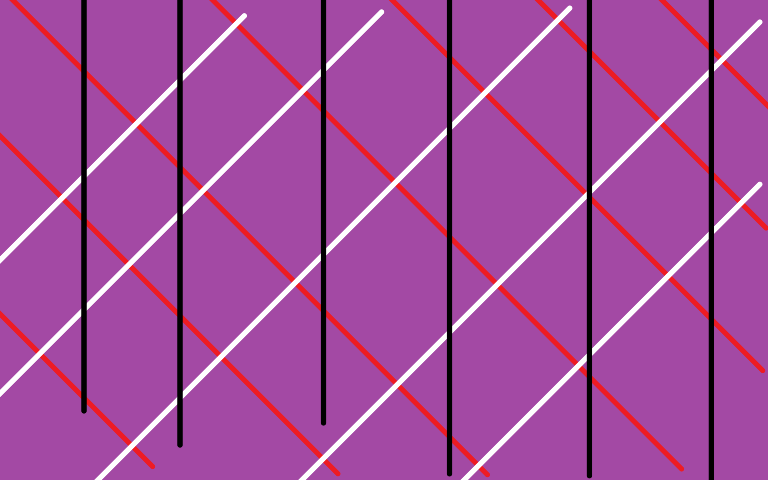
Give the GLSL for this pattern, as a Shadertoy shader.

```glsl
// Distance to a ray that starts at a rounded tip and runs off the canvas
float rayDistance(vec2 p, vec2 tip, vec2 dir) {
    vec2 d = p - tip;
    return length(d - dir * max(dot(d, dir), 0.0));
}

// Coverage of a stroke with a one-pixel smooth edge
float stroke(float dist, float halfWidth) {
    float pixel = 1.0 / iResolution.y;
    return 1.0 - smoothstep(-0.5 * pixel, 0.5 * pixel, dist - halfWidth);
}

void mainImage(out vec4 fragColor, in vec2 fragCoord) {
    // Canvas heights, measured from the top left
    vec2 p = vec2(fragCoord.x, iResolution.y - fragCoord.y) / iResolution.y;

    // Falling lines: x at the top edge, depth of the lower tip
    const vec2 falling[7] = vec2[7](
        vec2(-0.654, 0.972), vec2(-0.283, 0.987), vec2(0.0265, 0.989),
        vec2(0.443, 0.977), vec2(0.817, 0.772), vec2(1.121, 0.475),
        vec2(1.379, 0.3));
    // Rising lines: x where they reach the top edge, depth of the upper tip
    const vec2 rising[5] = vec2[5](
        vec2(0.542, 0.033), vec2(0.820, 0.025), vec2(1.204, 0.017),
        vec2(1.629, 0.046), vec2(1.967, 0.384));
    // Upright lines: x, depth of the lower tip
    const vec2 upright[6] = vec2[6](
        vec2(0.175, 0.856), vec2(0.375, 0.927), vec2(0.674, 0.881),
        vec2(0.9365, 0.987), vec2(1.228, 0.991), vec2(1.482, 1.1));

    float redDist = 10.0, whiteDist = 10.0, blackDist = 10.0;
    for (int i = 0; i < 7; i++) {
        vec2 tip = vec2(falling[i].x + falling[i].y, falling[i].y);
        redDist = min(redDist, rayDistance(p, tip, vec2(-sqrt(0.5))));
    }
    for (int i = 0; i < 5; i++) {
        vec2 tip = vec2(rising[i].x - rising[i].y, rising[i].y);
        whiteDist = min(whiteDist, rayDistance(p, tip, vec2(-1.0, 1.0) * sqrt(0.5)));
    }
    for (int i = 0; i < 6; i++) {
        blackDist = min(blackDist, rayDistance(p, upright[i], vec2(0.0, -1.0)));
    }

    // Layers from back to front
    vec3 color = vec3(0.639, 0.286, 0.643);
    color = mix(color, vec3(0.929, 0.110, 0.141), stroke(redDist, 0.0053));
    color = mix(color, vec3(1.0), stroke(whiteDist, 0.0055));
    color = mix(color, vec3(0.0), stroke(blackDist, 0.0056));
    fragColor = vec4(color, 1.0);
}
```
